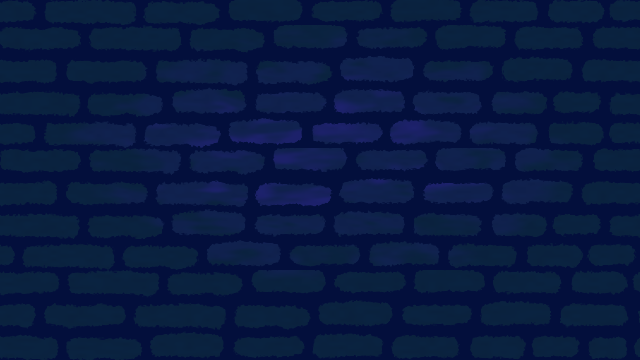
Give the GLSL for this pattern, as a Shadertoy shader.

```glsl
// Twelve staggered courses of ragged dark stones on navy, with a violet glow at the centre.
#define ROW_PITCH 0.0848
#define TOP_ROW 0.0324
#define JOINT 0.0235
#define CORNER 0.024
#define FRAY 0.011
#define GRAIN 210.0
#define GLOW_CENTRE vec2(0.9, 0.575)
#define GLOW_RADIUS vec2(0.92, 0.47)
#define MORTAR vec3(0.012, 0.060, 0.237)
#define STONE vec3(0.040, 0.134, 0.248)
#define SLATE vec3(0.062, 0.130, 0.305)
#define VIOLET vec3(0.112, 0.130, 0.420)

const int STONES = 11;

// Each stone: width of its slot, lift above the row axis, half height.
const vec3 stones[STONES] = vec3[STONES](
    vec3(0.255, 0.000, 0.030), vec3(0.250, 0.000, 0.030),
    vec3(0.278, -0.002, 0.032), vec3(0.234, -0.004, 0.029),
    vec3(0.227, 0.006, 0.032), vec3(0.222, 0.003, 0.027),
    vec3(0.222, 0.005, 0.031), vec3(0.215, 0.001, 0.031),
    vec3(0.176, 0.000, 0.030), vec3(0.153, 0.002, 0.030),
    vec3(0.132, -0.001, 0.029));

float hash(vec2 p) {
    vec3 q = fract(vec3(p.xyx) * 0.1031);
    q += dot(q, q.yzx + 33.33);
    return fract((q.x + q.y) * q.z);
}

float noise(vec2 p) {
    vec2 i = floor(p), f = fract(p);
    f = f * f * (3.0 - 2.0 * f);
    return mix(mix(hash(i), hash(i + vec2(1, 0)), f.x),
               mix(hash(i + vec2(0, 1)), hash(i + vec2(1, 1)), f.x), f.y);
}

float roundedBox(vec2 p, vec2 halfSize, float radius) {
    vec2 q = abs(p) - halfSize + radius;
    return length(max(q, 0.0)) + min(max(q.x, q.y), 0.0) - radius;
}

// Left offset of a course; the four-row bond slides left low on the wall.
float courseStart(float row) {
    vec4 starts = vec4(-0.394, -0.269, -0.084, -0.551);
    return starts[int(mod(row, 4.0))] - 0.06 * step(8.0, row);
}

// Downward shift of the row axis within the bond.
float courseDrop(float row) {
    return vec4(0.0, -0.0105, -0.004, 0.0)[int(mod(row, 4.0))];
}

void mainImage(out vec4 fragColor, in vec2 fragCoord) {
    vec2 p = fragCoord / iResolution.y;
    float depth = 1.0 - p.y;
    float row = max(floor((depth - TOP_ROW + 0.004) / ROW_PITCH + 0.5), 0.0);

    // Walk along the course to the stone under this point.
    float total = 0.0;
    for (int i = 0; i < STONES; i++) total += stones[i].x;
    float x = mod(p.x - courseStart(row), total);
    int id = 0;
    for (int i = 0; i < STONES - 1; i++) {
        if (x < stones[id].x) break;
        x -= stones[id].x;
        id++;
    }
    vec3 stone = stones[id];
    float axis = TOP_ROW + row * ROW_PITCH + courseDrop(row);
    vec2 local = vec2(x - 0.5 * stone.x, axis - depth - stone.y);

    // Outline: broad wobble plus fine frayed grain.
    float d = roundedBox(local, vec2(0.5 * (stone.x - JOINT), stone.z), CORNER);
    d += 0.010 * (noise(local * 22.0 + float(id) * 17.0 + 50.0) - 0.4);
    float grain = 0.6 * noise(p * GRAIN) + 0.4 * noise(p * GRAIN * 0.5 + 31.0);
    d += FRAY * (grain - 0.5);
    float soft = max(0.0016, 0.75 / iResolution.y);
    float cover = 1.0 - smoothstep(-soft, soft, d);

    // Glow: slanted brush patches, different on every stone.
    float seed = hash(vec2(float(id) + 3.0, row + 11.0));
    float slant = mix(-0.7, 0.9, seed);
    vec2 brush = vec2(local.x + slant * local.y, local.y - 0.2 * slant * local.x);
    float patches = noise(brush * vec2(13.0, 30.0) + seed * 91.0 + 40.0);
    float strokes = noise(brush * vec2(24.0, 85.0) + seed * 57.0 + 90.0);
    float reach = 1.0 - smoothstep(0.25, 1.05, length((p - GLOW_CENTRE) / GLOW_RADIUS));
    float light = reach * (0.45 * seed + 0.75 * patches + 0.25 * strokes);

    vec3 tint = mix(STONE, SLATE, smoothstep(0.22, 0.50, light));
    tint = mix(tint, VIOLET, smoothstep(0.62, 1.12, light));
    tint *= 0.97 + 0.06 * noise(p * vec2(40.0, 90.0));

    fragColor = vec4(mix(MORTAR, tint, cover), 1.0);
}
```
